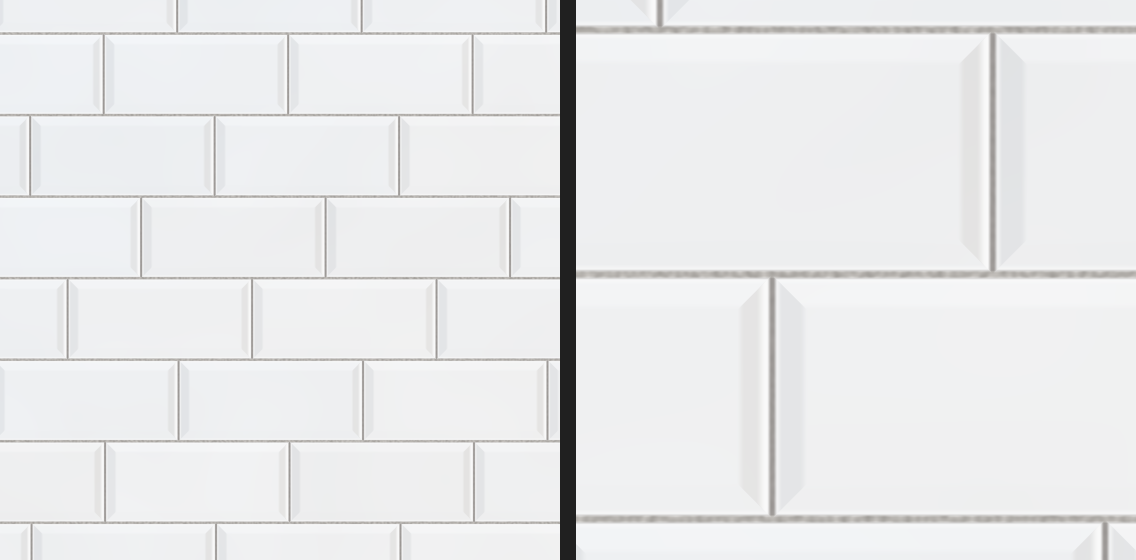
Left, the full canvas; right, a detail of the centre.
Give the GLSL for this pattern, as a WebGL 1 fragment shader.

```glsl
precision highp float;

uniform vec2 u_resolution;

#define TILE vec2(0.3294, 0.1456)    // pitch across and down
#define FIRST_JOINT vec2(0.3164, 0.0599) // from the top left corner
#define ROW_SHIFT 0.3985             // leftward step per row, in tiles
#define JOINT vec2(0.0036, 0.0042)   // joint widths: upright, level
#define JOINT_SOFTNESS 0.0014
#define BEVEL 0.0185
#define GLAZE_COOL vec3(0.928, 0.938, 0.949)
#define GLAZE_WARM vec3(0.943, 0.942, 0.942)
#define RIM_COLOR vec3(0.980, 0.980, 0.980)
#define GROUT_UPRIGHT vec3(0.615, 0.600, 0.590)
#define GROUT_LEVEL vec3(0.705, 0.692, 0.675)
#define GRAIN_SCALE 210.0

float hash(vec2 p) {
  return fract(sin(dot(p, vec2(127.1, 311.7))) * 43758.55);
}

vec2 gradient(vec2 cell) {
  float angle = 6.28318 * hash(cell);
  return vec2(cos(angle), sin(angle));
}

float gradientNoise(vec2 p) {
  vec2 i = floor(p), f = fract(p);
  vec2 w = f * f * f * (f * (f * 6.0 - 15.0) + 10.0);
  vec2 e = vec2(0.0, 1.0);
  float low = mix(dot(gradient(i), f),
                  dot(gradient(i + e.yx), f - e.yx), w.x);
  float high = mix(dot(gradient(i + e.xy), f - e.xy),
                   dot(gradient(i + e.yy), f - e.yy), w.x);
  return mix(low, high, w.y);
}

// Flat glaze: cool at upper left, neutral at lower right, varied per tile
vec3 glazeColor(vec2 pos, vec2 id) {
  float warmth = 0.5 * pos.x + 0.5 * pos.y + 0.5 * (hash(id) - 0.5);
  vec3 color = mix(GLAZE_COOL, GLAZE_WARM, clamp(warmth, 0.0, 1.0));
  color += 0.010 * (hash(id + 17.0) - 0.5);
  return color + 0.008 * gradientNoise(pos * 6.0);
}

// near: distances to the left and top edges; far: to the right and bottom
vec3 tileColor(vec2 near, vec2 far, vec3 glaze, float aa) {
  vec2 side = min(near, far);
  float edge = min(side.x, side.y);
  float upright = smoothstep(-aa, aa, side.y - side.x);
  float rightHalf = step(far.x, near.x);
  float lowerHalf = step(far.y, near.y);

  // Four bevel faces meeting at mitred corners
  vec3 sideFace = glaze + mix(vec3(-0.046, -0.044, -0.041),
                              vec3(-0.042, -0.047, -0.053), rightHalf);
  vec3 levelFace = glaze + mix(0.016, -0.004, lowerHalf);
  vec3 bevel = mix(levelFace, sideFace, upright);
  float bevelMask = 1.0 - smoothstep(BEVEL - 0.004, BEVEL + 0.001, edge);
  vec3 color = mix(glaze, bevel, bevelMask);

  // Bright rounded rim, broadest on the right
  float rimWidth = mix(0.0042, 0.0080, upright * rightHalf);
  float rim = 1.0 - smoothstep(0.25 * rimWidth, rimWidth, edge);
  float rimStrength = mix(0.6, 0.95, upright * rightHalf);
  return mix(color, RIM_COLOR, rimStrength * rim);
}

void main() {
  float aa = 1.0 / min(u_resolution.x, u_resolution.y);
  vec2 pos = gl_FragCoord.xy * aa;
  pos.y = u_resolution.y * aa - pos.y;

  // Staggered tile grid, counted downward
  vec2 grid = (pos - FIRST_JOINT) / TILE;
  float row = floor(grid.y) + 1.0;
  grid.x += row * ROW_SHIFT;
  vec2 id = vec2(floor(grid.x), row);
  vec2 local = fract(grid) * TILE;

  // Distances inward from the joint edges
  vec2 near = local - 0.5 * JOINT;
  vec2 far = TILE - local - 0.5 * JOINT;
  vec2 side = min(near, far);

  // Sandy grout, darker and smoother in the upright joints
  float grain = gradientNoise(pos * GRAIN_SCALE);
  float levelJoint = 1.0 - smoothstep(-aa, aa, side.y);
  vec3 grout = mix(GROUT_UPRIGHT, GROUT_LEVEL, levelJoint);
  grout += grain * mix(0.03, 0.12, levelJoint);

  // Grout fades softly into the tile edge
  vec3 tile = tileColor(near, far, glazeColor(pos, id), aa);
  float soft = max(JOINT_SOFTNESS, 0.7 * aa);
  float edge = min(side.x, side.y) + 0.0003 * grain * levelJoint;
  gl_FragColor = vec4(mix(grout, tile, smoothstep(-soft, soft, edge)), 1.0);
}
```
